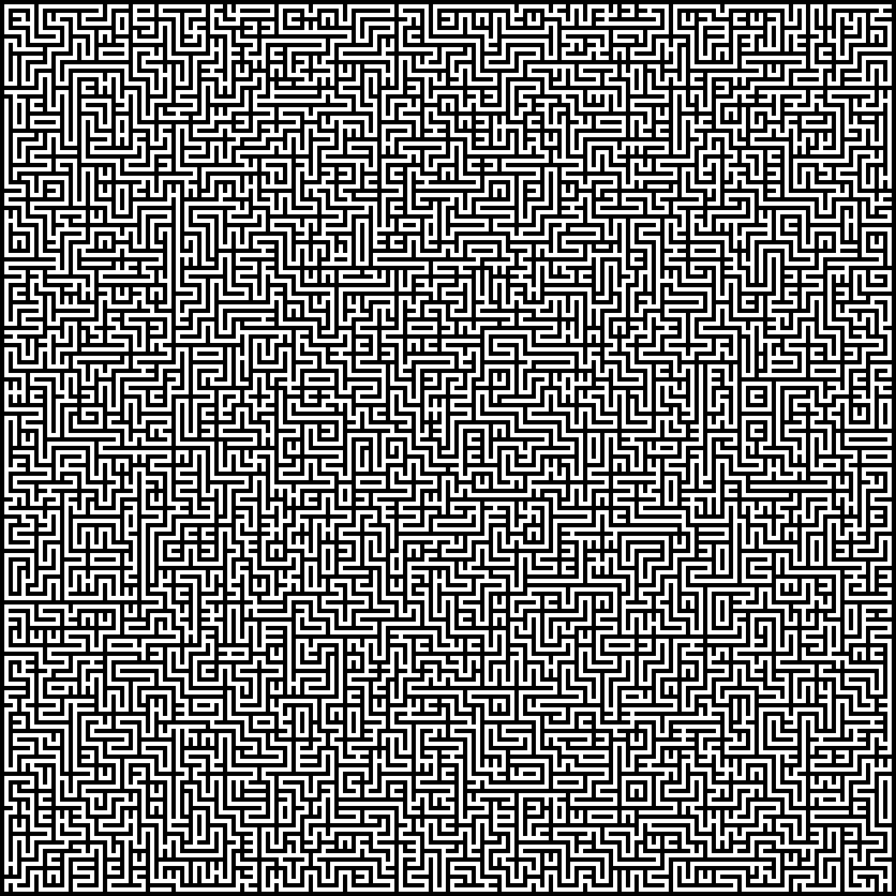
Write a Shadertoy shader that draws this pattern.

```glsl
// Dense black and white labyrinth of narrow, right-angled corridors.

const int BLOCKS = 52;          // coarse blocks per side, each two corridors wide
const int SIZE = 4 * BLOCKS;    // index of the last wall line

float hash(ivec2 p, int seed) {
    uint h = uint(p.x + 64) * 374761393u + uint(p.y + 64) * 668265263u + uint(seed) * 974711u;
    h = (h ^ (h >> 15)) * 2246822519u;
    h = (h ^ (h >> 13)) * 3266489917u;
    return float((h ^ (h >> 16)) >> 8) / 16777216.0;
}

// Unit step right, up, left or down
ivec2 heading(int k) {
    int s = k < 2 ? 1 : -1;
    return (k & 1) == 0 ? ivec2(s, 0) : ivec2(0, s);
}

bool outside(ivec2 p, int low, int high) {
    return p.x < low || p.y < low || p.x > high || p.y > high;
}

// Neighbour that a block joins; the checkerboard keeps every link unique
ivec2 partner(ivec2 b) {
    if (outside(b, 0, BLOCKS - 1)) return b;
    ivec2 d = heading(((b.x + b.y) & 1) + (hash(b, 2) < 0.5 ? 0 : 2));
    return outside(b + d, 0, BLOCKS - 1) ? b - d : b + d;
}

bool linked(ivec2 a, ivec2 b) {
    return partner(a) == b || partner(b) == a;
}

// Initial walls: a spine inside linked blocks, a border between the others
bool wallBase(ivec2 m) {
    if (outside(m, 1, SIZE - 1)) return true;
    bool upright = (m.x & 1) == 0;
    int across = upright ? m.x : m.y;
    int along = upright ? m.y : m.x;
    ivec2 block = m / 4;
    if ((across & 3) == 0)
        return !linked(block, block - (upright ? ivec2(1, 0) : ivec2(0, 1)));
    int side = (along & 3) == 1 ? -1 : 1;
    return linked(block, block + (upright ? ivec2(0, side) : ivec2(side, 0)));
}

// The end post of a wall slot that has the given checkerboard parity
ivec2 postOf(ivec2 m, int parity) {
    ivec2 along = (m.x & 1) == 1 ? ivec2(1, 0) : ivec2(0, 1);
    ivec2 p = m - along;
    return (((p.x + p.y) >> 1) & 1) == parity ? p : m + along;
}

// Rearranges the walls around a post: loose ends swing, straight pairs turn
bool settle(ivec2 m, ivec2 post, bvec4 walls, int seed, float swing, float turn) {
    int count = 0;
    bool current = false;
    for (int k = 0; k < 4; k++) {
        count += int(walls[k]);
        if (post + heading(k) == m) current = walls[k];
    }
    if (outside(post, 1, SIZE - 1)) return current;
    float chance = hash(post, seed);
    if (count == 0 || (count == 1 && chance < swing))
        return m == post + heading(int(4.0 * hash(post, seed + 10)));
    bool straight = count == 2 && walls.x == walls.z;
    return straight && chance < turn ? !current : current;
}

bool wallFirst(ivec2 m) {
    ivec2 post = postOf(m, 0);
    bvec4 walls = bvec4(false);
    for (int k = 0; k < 4; k++) walls[k] = wallBase(post + heading(k));
    return settle(m, post, walls, 3, 0.5, 0.35);
}

bool wallSecond(ivec2 m) {
    ivec2 post = postOf(m, 1);
    bvec4 walls = bvec4(false);
    for (int k = 0; k < 4; k++) walls[k] = wallFirst(post + heading(k));
    return settle(m, post, walls, 4, 0.4, 0.2);
}

// The last round only fills posts left without a wall
bool wallFinal(ivec2 m) {
    ivec2 post = postOf(m, 0);
    bvec4 walls = bvec4(false);
    for (int k = 0; k < 4; k++) walls[k] = wallSecond(post + heading(k));
    return settle(m, post, walls, 5, 0.0, 0.0);
}

// Brightness of one square: open cell, solid post, or a slot between
float square(ivec2 m) {
    m = clamp(m, ivec2(0), ivec2(SIZE));
    ivec2 odd = m & 1;
    if (odd.x == odd.y) return float(odd.x);
    return wallFinal(m) ? 0.0 : 1.0;
}

void mainImage(out vec4 fragColor, in vec2 fragCoord) {
    // Squares per canvas, and a soft footprint slightly over one pixel
    vec2 scale = float(SIZE + 1) / iResolution.xy;
    vec2 soft = 1.1 * scale;
    vec2 low = fragCoord * scale - 0.5 * soft;
    ivec2 m = ivec2(floor(low));

    // Coverage of the four nearest squares
    vec2 share = clamp((fract(low) + soft - 1.0) / soft, 0.0, 1.0);
    float bottom = mix(square(m), square(m + ivec2(1, 0)), share.x);
    float top = mix(square(m + ivec2(0, 1)), square(m + ivec2(1, 1)), share.x);
    fragColor = vec4(vec3(mix(bottom, top, share.y)), 1.0);
}
```
